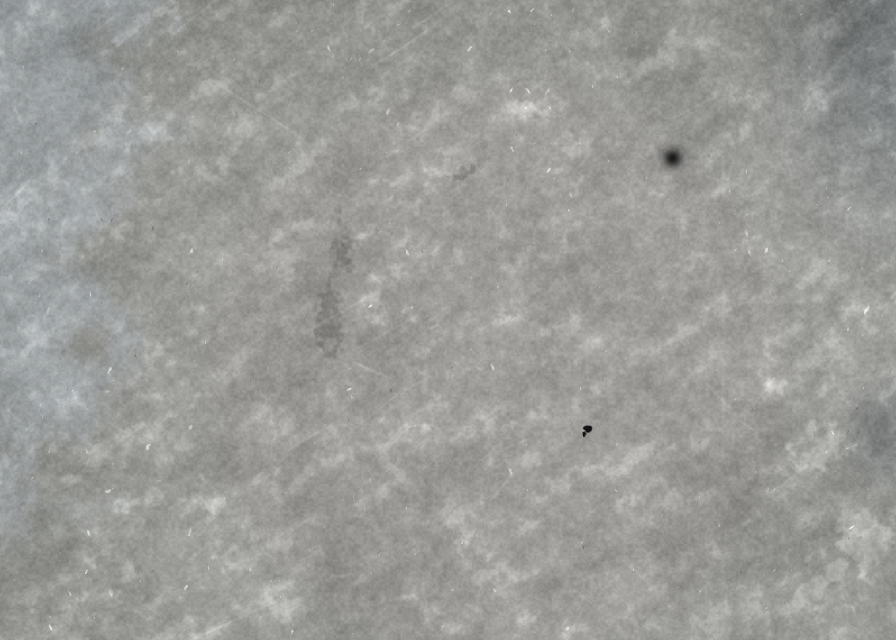
Write a Shadertoy shader that draws this texture.

```glsl
float hash(vec2 p) {
    vec3 q = fract(vec3(p.xyx) * 0.1031);
    q += dot(q, q.yzx + 33.33);
    return fract((q.x + q.y) * q.z);
}

float noise(vec2 p) {
    vec2 i = floor(p), f = fract(p);
    f = f * f * (3.0 - 2.0 * f);
    return mix(mix(hash(i), hash(i + vec2(1, 0)), f.x),
               mix(hash(i + vec2(0, 1)), hash(i + vec2(1, 1)), f.x), f.y);
}

float fbm(vec2 p) {
    float sum = 0.0, amp = 0.5;
    for (int i = 0; i < 6; i++) {
        sum += amp * noise(p);
        p = mat2(0.8, 0.6, -0.6, 0.8) * p * 2.03 + 17.3;
        amp *= 0.5;
    }
    return sum;
}

vec2 rotate(vec2 p, float a) {
    float c = cos(a), s = sin(a);
    return vec2(c * p.x + s * p.y, c * p.y - s * p.x);
}

// Soft ellipse: 1 at the centre, 0 outside
float blob(vec2 p, vec2 centre, vec2 radius) {
    return 1.0 - smoothstep(0.2, 1.3, length((p - centre) / radius));
}

float disc(vec2 p, vec2 centre, float radius, float blur) {
    return 1.0 - smoothstep(radius - blur, radius + blur, length(p - centre));
}

// Thin line with fading ends
float scratch(vec2 p, vec2 centre, float angle, float halfLength, float width) {
    vec2 q = abs(rotate(p - centre, angle));
    return (1.0 - smoothstep(0.0, width, q.y)) * (1.0 - smoothstep(0.4, 1.0, q.x / halfLength));
}

float scratches(vec2 p, float aspect) {
    float sum = 0.0;
    for (int i = 0; i < 56; i++) {
        float k = float(i);
        vec2 centre = vec2(hash(vec2(k, 1.7)) * aspect, hash(vec2(k, 5.3)));
        float angle = mix(0.35, 0.95, hash(vec2(k, 9.1)));
        if (i % 4 == 0) angle = -angle * 1.2;
        float bend = 0.008 * (noise(p * 9.0 + k) - 0.5);
        float size = mix(0.03, 0.16, pow(hash(vec2(k, 3.9)), 2.0));
        sum += scratch(p + bend, centre, angle, size, 0.004) * hash(vec2(k, 7.7));
    }
    return min(sum, 1.0);
}

// Sparse slivers of pale grit, one at most in each cell
float flecks(vec2 p, float density, float chance) {
    vec2 id = floor(p * density);
    vec2 q = fract(p * density) - 0.5;
    q -= 0.4 * (vec2(hash(id + 3.1), hash(id + 8.6)) - 0.5);
    q = rotate(q, mix(0.5, 2.2, hash(id + 5.2)));
    float size = mix(0.08, 0.24, hash(id + 1.4));
    float d = length(q / vec2(size, size * 0.4)) + 0.9 * (noise(p * density * 9.0) - 0.5);
    return step(hash(id + 11.0), chance) * (1.0 - smoothstep(0.4, 1.2, d));
}

void mainImage(out vec4 fragColor, in vec2 fragCoord) {
    vec2 p = fragCoord / iResolution.y;
    float aspect = iResolution.x / iResolution.y;
    float cloud = fbm(p * 3.5 + 4.0) - 0.5;
    float mottle = fbm(p * 15.0 + 31.0) - 0.5;
    float streak = fbm(rotate(p, 0.6) * vec2(13.0, 34.0) + 7.0) - 0.5;
    float rough = fbm(p * 60.0 + 2.0) - 0.5;

    // Broad light and tint
    float warm = blob(p, vec2(0.78, 0.42), vec2(0.6, 0.6));
    float tone = 0.597 + 0.08 * cloud + 0.12 * mottle + 0.10 * streak;
    tone += 0.028 * warm;
    tone -= 0.03 * smoothstep(0.75, 1.05, p.y + 0.2 * cloud);
    tone -= 0.09 * blob(p, vec2(aspect, 0.97), vec2(0.22, 0.26));
    tone -= 0.07 * blob(p, vec2(aspect, 0.32), vec2(0.09, 0.09));
    tone -= 0.035 * blob(p, vec2(0.0, 0.0), vec2(0.3, 0.2));
    tone -= 0.02 * blob(p, vec2(0.24, 0.42), vec2(0.16, 0.3));
    tone -= 0.04 * blob(p, vec2(1.2, 0.22), vec2(0.2, 0.22));
    vec3 tint = mix(vec3(-0.002, 0.003, -0.014), vec3(0.009, 0.0, -0.012), warm);

    // Cool sheen along the left, with a ragged border
    float border = 0.05 + 0.18 * p.y + 0.15 * cloud + 0.3 * mottle;
    float sheen = (1.0 - smoothstep(-0.06, 0.06, p.x - border)) * smoothstep(0.1, 0.24, p.y);
    tone += 0.042 * sheen * (1.0 - 0.6 * smoothstep(0.7, 1.0, p.y));
    float cool = max(sheen, 0.7 * blob(p, vec2(aspect, 0.9), vec2(0.2, 0.3)));
    cool = max(cool, 0.6 * blob(p, vec2(aspect, 0.32), vec2(0.09)));
    tint = mix(tint, vec3(-0.014, 0.004, 0.010), cool);

    // Pale scuffs and worn patches
    float worn = blob(p, vec2(1.35, 0.16), vec2(0.06, 0.055));
    worn = max(worn, 0.8 * blob(rotate(p - vec2(1.28, 0.09), 0.72), vec2(0), vec2(0.09, 0.018)));
    worn = max(worn, 0.6 * blob(p, vec2(1.28, 0.31), vec2(0.07, 0.05)));
    worn = max(worn, 0.45 * blob(p, vec2(0.85, 0.83), vec2(0.06, 0.035)));
    worn = max(worn, 0.45 * blob(p, vec2(0.32, 0.23), vec2(0.05, 0.07)));
    worn = max(worn, 0.45 * blob(p, vec2(0.6, 0.52), vec2(0.04, 0.05)));
    tone += 0.085 * smoothstep(0.25, 0.8, worn + 1.0 * mottle + 1.1 * rough);
    tone += 0.04 * smoothstep(0.1, 0.3, streak + 0.7 * rough);
    tone += 0.055 * disc(p, vec2(0.453, 0.712), 0.012, 0.005);
    tone += 0.045 * disc(p, vec2(0.434, 0.631), 0.011, 0.006);

    // Scratches and grit
    tone += 0.05 * scratches(p, aspect) * (0.6 + 1.5 * (rough + 0.3));
    tone += 0.03 * scratch(p, vec2(1.13, 0.5), 1.57, 0.55, 0.005) * smoothstep(-0.1, 0.1, mottle);
    float clump = smoothstep(0.0, 0.14, mottle);
    tone += 0.22 * clump * flecks(p, 32.0, 0.13);
    tone += 0.13 * flecks(p + 3.7, 70.0, 0.025);
    tone -= 0.11 * flecks(p + 9.2, 60.0, 0.012);

    // Broken dark stains
    float stain = max(blob(p, vec2(0.514, 0.5), vec2(0.025, 0.08)),
                      0.6 * blob(p, vec2(0.534, 0.62), vec2(0.026, 0.075)));
    stain = max(stain, 0.6 * blob(rotate(p - vec2(0.73, 0.735), 0.6), vec2(0), vec2(0.03, 0.016)));
    float crumble = 1.1 * rough + 0.7 * (noise(p * 130.0 + 5.0) - 0.5);
    tone -= 0.10 * smoothstep(0.25, 0.75, stain + crumble) * smoothstep(0.0, 0.2, stain);

    // Fine grain
    tone += 0.11 * rough + 0.055 * (noise(p * 170.0) - 0.5) + 0.05 * (noise(p * 330.0) - 0.5);
    vec3 colour = vec3(tone) + tint;

    // Blurred spot and sharp pits
    float spot = exp(-pow(length(p - vec2(1.051, 0.753)) / 0.014, 2.0));
    vec2 ragged = p + 0.004 * (noise(p * 220.0) - 0.5);
    float pit = max(disc(ragged, vec2(0.918, 0.330), 0.0065, 0.0018),
                    disc(ragged, vec2(0.912, 0.321), 0.0035, 0.0015));
    colour = mix(colour, vec3(0.07), max(0.95 * spot, pit));
    fragColor = vec4(clamp(colour, 0.0, 1.0), 1.0);
}
```
